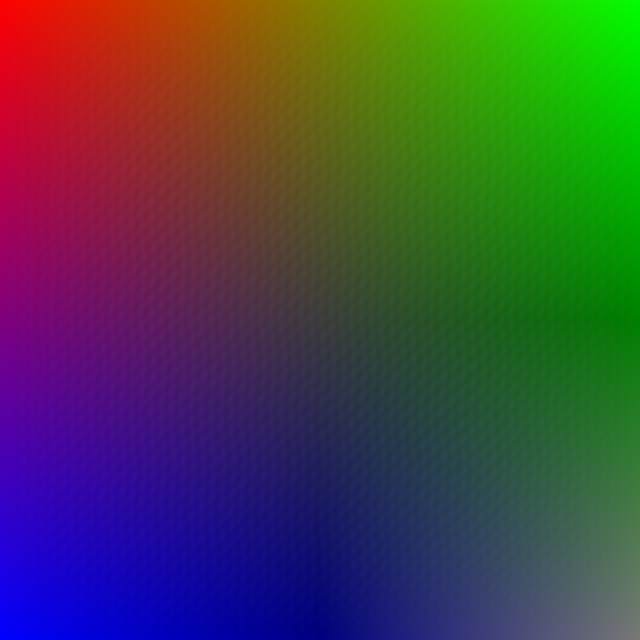
Write a three.js fragment shader that draws this background.

```glsl
// Draws a smooth four-corner blend of red, green and blue, with a grey glow and a faint woven grain.
varying vec2 vUv;

// Layered sines: fine upright stripes crossed by rising diagonals, from -1 to 1
float wovenGrain(vec2 p) {
  float upright = sin(402.0 * p.x + 0.8 * sin(40.0 * p.y));
  float diagonal = sin(250.0 * (p.x - p.y) + 0.6 * sin(31.0 * p.x));
  return 0.5 * upright + 0.5 * diagonal;
}

void main() {
  vec3 red = vec3(1.0, 0.0, 0.0);
  vec3 green = vec3(0.0, 1.0, 0.0);
  vec3 blue = vec3(0.0, 0.0, 1.0);
  vec3 black = vec3(0.0);

  // Bilinear blend of the corners
  vec3 bottom = mix(blue, black, vUv.x);
  vec3 top = mix(red, green, vUv.x);
  vec3 color = mix(bottom, top, vUv.y);

  // Grey rises from the centre lines to the lower right corner
  vec2 cornerRamp = max(vec2(2.0 * vUv.x - 1.0, 1.0 - 2.0 * vUv.y), 0.0);
  color += vec3(0.47) * cornerRamp.x * cornerRamp.y;

  // Slightly darker, grainy middle that fades out at the edges
  vec2 inset = 4.0 * vUv * (1.0 - vUv);
  float middle = sqrt(inset.x * inset.y);
  color += middle * (0.014 * wovenGrain(vUv) - 0.014);

  gl_FragColor = vec4(clamp(color, 0.0, 1.0), 1.0);
}
```
